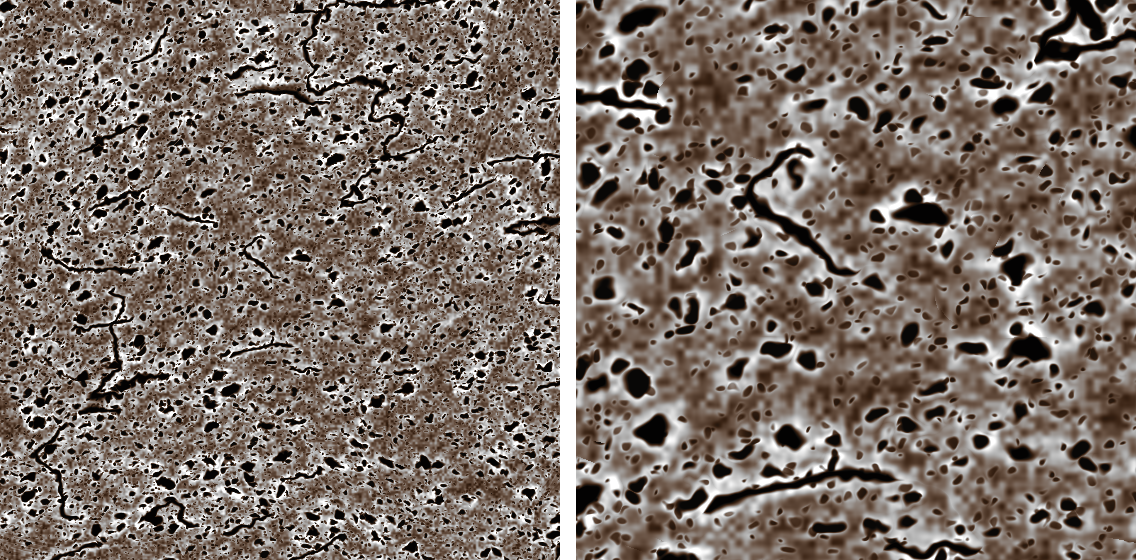
Left: the whole. Right: its middle third, enlarged.
This texture is drawn by a Shadertoy shader. Its source:

```glsl
mat2 rotation(float a) {
    float c = cos(a), s = sin(a);
    return mat2(c, -s, s, c);
}

vec3 hash(vec2 p) {
    vec3 q = fract(p.xyx * vec3(0.1031, 0.1030, 0.0973));
    q += dot(q, q.yxz + 33.33);
    return fract((q.xxy + q.yzz) * q.zyx);
}

// Smooth lattice noise, two independent channels in 0..1
vec2 grain(vec2 p) {
    vec2 cell = floor(p), f = fract(p);
    f = f * f * (3.0 - 2.0 * f);
    vec2 low = mix(hash(cell).xy, hash(cell + vec2(1, 0)).xy, f.x);
    vec2 high = mix(hash(cell + vec2(0, 1)).xy, hash(cell + 1.0).xy, f.x);
    return mix(low, high, f.y);
}

// Layered sines for slow variation, roughly -0.8..0.8
float waves(vec2 p) {
    float sum = 0.0, amplitude = 0.5;
    for (int i = 0; i < 4; i++) {
        p = rotation(1.1) * p * 1.5 + sin(p.yx) + 2.3;
        sum += amplitude * sin(p.x) * cos(p.y);
        amplitude *= 0.6;
    }
    return sum;
}

// Distance to scattered elongated pits, one candidate per cell
float pits(vec2 p, float cells, float density, float size, float stretch, float angle) {
    vec2 g = p * cells, base = floor(g);
    float nearest = 2.0;
    for (int y = -1; y <= 1; y++)
    for (int x = -1; x <= 1; x++) {
        vec2 cell = base + vec2(x, y);
        vec3 place = hash(cell + cells), form = hash(cell + cells + 211.0);
        if (place.z > density) continue;
        vec2 q = g - cell - 0.5 - 0.7 * (place.xy - 0.5);
        q = rotation(angle + 1.1 * (form.x - 0.5)) * q;
        q.x /= mix(1.0, stretch, form.z);
        nearest = min(nearest, length(q) - size * mix(0.4, 1.15, form.y));
    }
    return nearest / cells;
}

float contour(vec2 p, float angle, float seed) {
    vec2 q = rotation(angle) * p * vec2(4.0, 11.0) + seed;
    return grain(q).x + 0.25 * grain(q * 2.3).y - 0.62;
}

// Broken furrows along the contour lines of a stretched noise
float furrows(vec2 p, float angle, float seed) {
    float e = 0.002, field = contour(p, angle, seed);
    vec2 slope = vec2(contour(p + vec2(e, 0), angle, seed),
                      contour(p + vec2(0, e), angle, seed)) - field;
    float gap = smoothstep(0.66, 0.46, grain(p * 11.0 + seed).x);
    return abs(field) / max(length(slope) / e, 4.0) - 0.0032 + 0.03 * gap;
}

float rim(float d, float width) {
    float x = max(d, 0.0) / width;
    return exp(-x * x);
}

float inside(float d, float soft) {
    return 1.0 - smoothstep(-soft, soft, d);
}

// Neutral lights, warm brown mid tones, near-black shadows
vec3 earth(float tone) {
    float warmth = smoothstep(0.0, 0.25, tone) * (1.0 - smoothstep(0.38, 0.72, tone));
    return tone - vec3(0.0, 0.09, 0.15) * warmth;
}

void mainImage(out vec4 fragColor, in vec2 fragCoord) {
    vec2 p = fragCoord / iResolution.y;
    float pixel = 1.0 / iResolution.y;

    // Slow fields: direction of the grain and rough or smooth areas
    float flow = mix(-0.05, 0.7, p.y) + 0.6 * waves(p * 3.0);
    float rough = smoothstep(-0.4, 0.25, waves(p * 5.0 + 11.0));

    // Ragged outlines
    vec2 ragged = p + 0.010 * (grain(p * 65.0) - 0.5);
    ragged += 0.004 * (grain(p * 170.0 + 9.0) - 0.5);
    vec2 frayed = p + 0.004 * (grain(p * 190.0 + 4.0) - 0.5);

    // Relief at four scales
    float furrow = min(furrows(ragged, 0.45, 7.0), furrows(ragged, 0.05, 31.0));
    float large = pits(ragged, 31.0, 0.14 + 0.26 * rough, 0.23, 2.1, flow);
    float medium = pits(ragged, 61.0, 0.3 + 0.26 * rough, 0.25, 1.9, flow);
    float small = pits(frayed, 128.0, 0.36 + 0.2 * rough, 0.28, 1.6, flow);
    float hollow = min(large, furrow);

    // Mottled ground with fine speckle
    vec2 along = rotation(flow) * (ragged - 0.5);
    float tone = 0.425 + 0.08 * (grain(p * 24.0).x - 0.5);
    tone += 0.24 * (grain(along * vec2(55.0, 100.0)).y - 0.5);
    tone += 0.36 * (grain(p * 230.0).x - 0.5);

    // Pale rims around the hollows
    float patchy = mix(0.55, 1.3, grain(p * 42.0 + 5.0).y);
    tone += patchy * 0.4 * rim(hollow, 0.0068);
    tone += patchy * 0.34 * rim(medium, 0.0038);
    tone += 0.12 * rim(small, 0.0018);

    // Dark hollows
    float depth = mix(0.45, 1.0, grain(p * 75.0 + 17.0).x);
    tone = mix(tone, 0.08, depth * inside(small, max(0.0009, 0.5 * pixel)));
    tone = mix(tone, 0.03, inside(medium, max(0.0014, 0.6 * pixel)));
    tone = mix(tone, 0.01, inside(hollow, max(0.002, 0.7 * pixel)));

    fragColor = vec4(clamp(earth(tone), 0.0, 1.0), 1.0);
}
```
